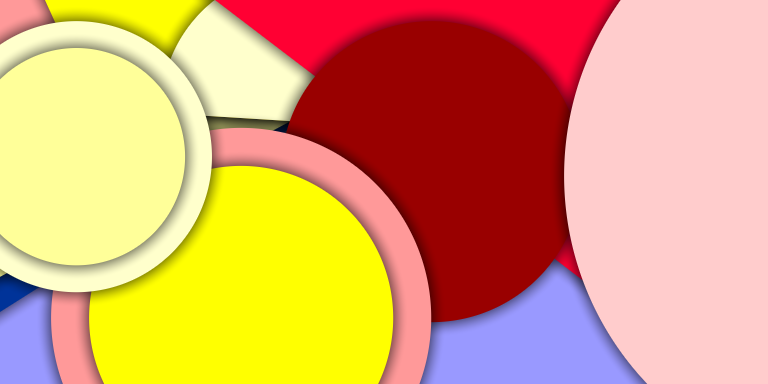
Give the GLSL for this background, as a WebGL 1 fragment shader.

```glsl
precision highp float;
// Overlapping flat paper discs and straight-cut sheets, stacked back to front.
// Each layer is a signed distance: it casts a soft shadow on what lies below,
// then fills its inside with one colour and an antialiased edge.

uniform vec2 u_resolution;

// Lengths are in canvas heights, origin at the lower left.
const float SHADOW_BLUR = 0.040;
const float SHADOW_STRENGTH = 0.85;

const vec3 PERIWINKLE = vec3(0.6, 0.6, 1.0);
const vec3 NAVY       = vec3(0.0, 0.2, 0.6);
const vec3 STRAW      = vec3(1.0, 1.0, 0.6);
const vec3 CREAM      = vec3(1.0, 1.0, 0.8);
const vec3 YELLOW     = vec3(1.0, 1.0, 0.0);
const vec3 SALMON     = vec3(1.0, 0.6, 0.6);
const vec3 BLUSH      = vec3(1.0, 0.8, 0.8);
const vec3 SCARLET    = vec3(1.0, 0.0, 0.2);
const vec3 MAROON     = vec3(0.6, 0.0, 0.0);

const vec2 MAROON_CENTER = vec2(1.124, 0.553);
const vec2 BLUSH_CENTER  = vec2(2.255, 0.542);
const vec2 YELLOW_CENTER = vec2(0.628, 0.172);
const vec2 CREAM_CENTER  = vec2(0.199, 0.592);
const vec2 WEDGE_CENTER  = vec2(0.781, 0.714);

const float MAROON_RADIUS = 0.392;
const float BLUSH_RADIUS  = 0.786;
const float WEDGE_RADIUS  = 0.362;
const vec2 YELLOW_RADII = vec2(0.495, 0.396);  // outer, inner
const vec2 CREAM_RADII  = vec2(0.353, 0.283);

float disc(vec2 p, vec2 center, float radius) {
  return length(p - center) - radius;
}

// Negative on the left-hand side of the direction a to b.
float halfPlane(vec2 p, vec2 a, vec2 b) {
  vec2 dir = normalize(b - a);
  return dot(p - a, vec2(dir.y, -dir.x));
}

// Adds one sheet of paper and its shadow on top of the colour below.
vec3 layer(vec3 below, float dist, vec3 paper) {
  float shade = 1.0 - smoothstep(-SHADOW_BLUR, SHADOW_BLUR, dist);
  float cover = clamp(0.5 - dist * u_resolution.y, 0.0, 1.0);
  return mix(below * (1.0 - SHADOW_STRENGTH * shade), paper, cover);
}

// A wide disc with a smaller concentric one on top.
vec3 ringedDisc(vec3 below, vec2 p, vec2 center, vec2 radii, vec3 rim, vec3 core) {
  vec3 color = layer(below, disc(p, center, radii.x), rim);
  return layer(color, disc(p, center, radii.y), core);
}

void main() {
  vec2 p = gl_FragCoord.xy / u_resolution.y;

  // Straight-cut sheets at the back
  float navyCut    = halfPlane(p, vec2(0.0, 0.1875), vec2(0.737, 0.654));
  float strawCut   = halfPlane(p, vec2(0.0, 0.279), vec2(0.737, 0.674));
  float upperCut   = halfPlane(p, vec2(0.542, 0.698), vec2(0.75, 0.685));
  float yellowCut  = halfPlane(p, vec2(0.117, 1.0), vec2(0.143, 0.943));
  float scarletCut = halfPlane(p, vec2(0.56, 1.0), vec2(1.51, 0.276));
  float wedge = max(upperCut, disc(p, WEDGE_CENTER, WEDGE_RADIUS));

  vec3 color = layer(PERIWINKLE, navyCut, NAVY);
  color = layer(color, strawCut, STRAW);
  color = layer(color, upperCut, SALMON);
  color = layer(color, max(upperCut, yellowCut), YELLOW);
  color = layer(color, wedge, CREAM);
  color = layer(color, scarletCut, SCARLET);

  // Discs in front
  color = layer(color, disc(p, MAROON_CENTER, MAROON_RADIUS), MAROON);
  color = layer(color, disc(p, BLUSH_CENTER, BLUSH_RADIUS), BLUSH);
  color = ringedDisc(color, p, YELLOW_CENTER, YELLOW_RADII, SALMON, YELLOW);
  color = ringedDisc(color, p, CREAM_CENTER, CREAM_RADII, CREAM, STRAW);

  gl_FragColor = vec4(color, 1.0);
}
```
